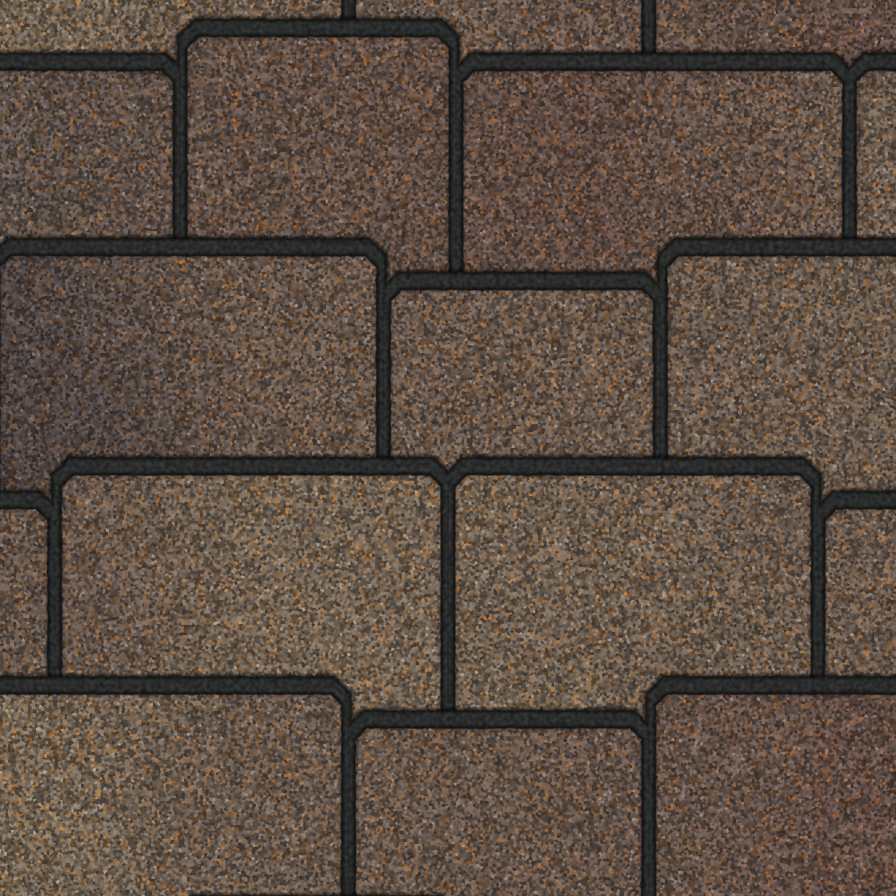
A Shadertoy shader for this texture:

```glsl
const float FIRST_TOP = 0.0215;   // depth of the first course below the top edge
const float PITCH = 0.2446;       // height of one course
const float DROP = 0.0378;        // how much lower the short tabs start
const float BAND = 0.0200;        // thickness of the strip above a tab
const float HALF_GAP = 0.0083;    // half the slot between two tabs
const float STRIP_CHAMFER = 0.019;
const float TAB_CHAMFER = 0.0125;
const float OVERLAP = 0.003;      // keeps neighbouring bands joined
const float WOBBLE = 0.0014;      // roughness of the cut edges
const float GRANULES = 330.0;     // granules across the canvas
const float CONTRAST = 0.80;      // spread of granule brightness
const float BLEND = 7.0;          // sharpness of the granule borders

const vec3 OLIVE = vec3(0.430, 0.383, 0.325);
const vec3 RUSSET = vec3(0.362, 0.288, 0.257);
const vec3 PLUM = vec3(0.292, 0.256, 0.250);
const vec3 ASPHALT = vec3(0.168, 0.172, 0.172);
const vec3 AMBER_TINT = vec3(1.30, 1.04, 0.72);
const vec3 PALE_TINT = vec3(1.20, 1.25, 1.30);

// The layout repeats every four courses: slot positions and short tabs
const vec3 SLOTS[4] = vec3[4](
    vec3(0.201, 0.509, 0.948), vec3(-0.008, 0.428, 0.737),
    vec3(0.061, 0.500, 0.913), vec3(0.389, 0.724, 1.200));
const vec4 SHORT_TABS[4] = vec4[4](
    vec4(1, 0, 1, 1), vec4(1, 0, 1, 0), vec4(1, 0, 0, 1), vec4(0, 1, 0, 1));

// Colour blend along each course, at four even stations
const vec4 RUST[4] = vec4[4](
    vec4(0.3, 0.75, 1.0, 0.3), vec4(0.5, 0.5, 0.4, 0.3),
    vec4(0.5, 0.15, 0.2, 0.4), vec4(0.05, 0.35, 0.6, 1.0));
const vec4 SHADE[4] = vec4[4](
    vec4(0.6, 0.25, 0.2, 0.15), vec4(1.0, 0.2, 0.2, 0.2),
    vec4(0.3, 0.0, 0.1, 0.2), vec4(0.0, 0.25, 0.2, 0.15));

vec2 hash2(vec2 p) {
    vec3 q = fract(p.xyx * vec3(0.1031, 0.1030, 0.0973));
    q += dot(q, q.yzx + 33.33);
    return fract((q.xx + q.yz) * q.zy);
}

float cornerSlope(vec2 cell, vec2 corner, vec2 f) {
    return dot(hash2(cell + corner) * 2.0 - 1.0, f - corner);
}

float gradientNoise(vec2 p) {
    vec2 cell = floor(p), f = fract(p);
    vec2 u = f * f * f * (f * (f * 6.0 - 15.0) + 10.0);
    vec2 e = vec2(0, 1);
    return mix(mix(cornerSlope(cell, e.xx, f), cornerSlope(cell, e.yx, f), u.x),
               mix(cornerSlope(cell, e.xy, f), cornerSlope(cell, e.yy, f), u.x), u.y);
}

// Brightness and tint of the mineral granules, blended softly by distance
vec3 granuleTint(vec2 p) {
    vec2 g = p * GRANULES, base = floor(g);
    vec4 sum = vec4(0);
    for (int y = -1; y <= 1; y++)
    for (int x = -1; x <= 1; x++) {
        vec2 cell = base + vec2(x, y);
        vec2 toSeed = cell + hash2(cell) - g;
        vec2 pick = hash2(cell + 317.0);
        vec3 tint = mix(vec3(1), AMBER_TINT, step(0.87, pick.x));
        tint = mix(tint, PALE_TINT, step(pick.x, 0.08));
        tint *= 1.0 + CONTRAST * (pick.y - 0.5);
        sum += vec4(tint, 1) * exp(-BLEND * dot(toSeed, toSeed));
    }
    return sum.rgb / sum.a;
}

vec3 courseTone(int course, vec2 p) {
    float u = clamp(p.x * 3.0 + 0.3 * gradientNoise(p * 5.0), 0.0, 2.999);
    int i = int(u);
    float t = smoothstep(0.0, 1.0, fract(u));
    float rust = mix(RUST[course][i], RUST[course][i + 1], t);
    float shade = mix(SHADE[course][i], SHADE[course][i + 1], t);
    return mix(mix(OLIVE, RUSSET, rust), PLUM, shade);
}

// Distance to a downward-open slab with chamfered top corners; y is depth
float slab(vec2 p, float left, float right, float top, float chamfer) {
    vec2 q = vec2(max(left - p.x, p.x - right), top - p.y);
    return max(max(q.x, q.y), (q.x + q.y + chamfer) * 0.7071);
}

void mainImage(out vec4 fragColor, in vec2 fragCoord) {
    vec2 p = fragCoord / iResolution.xy;
    p.y = 1.0 - p.y;
    float soft = 0.0006 + 0.7 / iResolution.y;
    vec2 cut = p + WOBBLE * vec2(gradientNoise(p * 120.0), gradientNoise(p * 120.0 + 40.0));

    vec3 grain = granuleTint(p) * (1.0 + 0.10 * gradientNoise(p * 60.0));
    float asphaltGrain = 1.0 + 0.6 * gradientNoise(p * 190.0);
    int current = int(floor((p.y - FIRST_TOP) / PITCH));
    vec3 color = ASPHALT;

    // Lay the courses downward, each one over the last
    for (int row = current - 1; row <= current + 1; row++) {
        int course = (row + 8) % 4;
        float band = 9.0, face = 9.0;
        for (int tab = 0; tab < 4; tab++) {
            float left = tab == 0 ? -1.0 : SLOTS[course][tab - 1];
            float right = tab == 3 ? 2.0 : SLOTS[course][tab];
            float top = FIRST_TOP + float(row) * PITCH + DROP * SHORT_TABS[course][tab];
            band = min(band, slab(cut, left - OVERLAP, right + OVERLAP, top, STRIP_CHAMFER));
            face = min(face, slab(cut, left + HALF_GAP, right - HALF_GAP, top + BAND, TAB_CHAMFER));
        }
        // Contact shadow, then the strip with dark lips, then the tab
        color *= 1.0 - 0.65 * (1.0 - smoothstep(-0.001, 0.006, band));
        float lip = smoothstep(0.0, 0.006, face) * smoothstep(-0.001, 0.005, -band);
        vec3 strip = ASPHALT * asphaltGrain * mix(0.4, 1.0, lip);
        vec3 tabColor = courseTone(course, p) * grain;
        tabColor *= mix(0.85, 1.0, smoothstep(0.0, 0.005, -face));
        vec3 surface = mix(tabColor, strip, smoothstep(-soft, soft, face));
        color = mix(surface, color, smoothstep(-soft, soft, band));
    }
    fragColor = vec4(clamp(color, 0.0, 1.0), 1.0);
}
```
